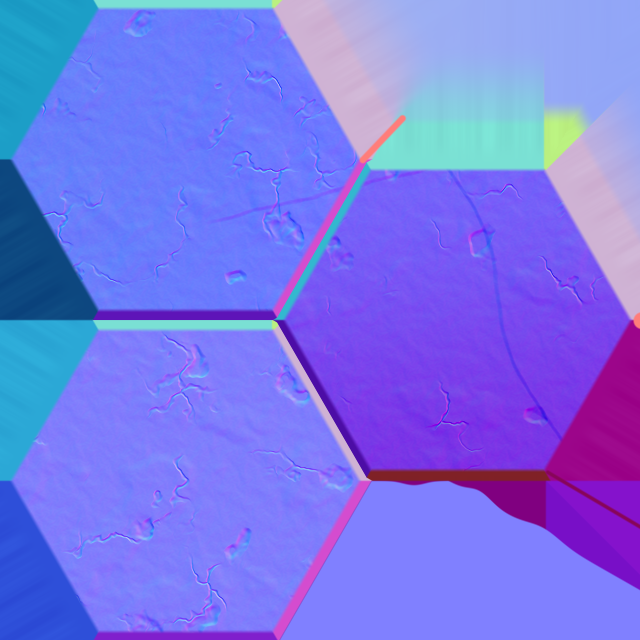
A WebGL 2 fragment shader for this texture map:

```glsl
#version 300 es
precision highp float;
// Tangent-space normal map of three bevelled, weathered hexagonal stone tiles.
uniform vec2 u_resolution;
out vec4 fragColor;

const float SECTOR = 1.0471976; // sixty degrees
const float SOFT = 0.0018;
const vec3 FLAT_NORMAL = vec3(0.50, 0.50, 1.0);
const vec3 PINK = vec3(0.81, 0.70, 0.83);
const vec3 AQUA = vec3(0.48, 0.88, 0.83);
const vec3 LIME = vec3(0.73, 0.94, 0.50);
const vec3 CORAL = vec3(1.0, 0.49, 0.48);
const vec3 MAGENTA = vec3(0.83, 0.30, 0.81);

// 1 where d is negative
float inside(float d) { return 1.0 - smoothstep(-SOFT, SOFT, d); }

vec2 hash2(vec2 p) {
  return fract(sin(vec2(dot(p, vec2(127.1, 311.7)), dot(p, vec2(269.5, 183.3)))) * 4375.85);
}

float segment(vec2 p, vec2 a, vec2 b) {
  vec2 ab = b - a;
  return length(p - a - ab * clamp(dot(p - a, ab) / dot(ab, ab), 0.0, 1.0));
}

// Nearest distance, gap to the second cell, and a random value of the cell
vec3 cellular(vec2 p) {
  vec2 cell = floor(p);
  vec3 result = vec3(9.0, 9.0, 0.0);
  for (int j = -1; j <= 1; j++)
    for (int i = -1; i <= 1; i++) {
      vec2 id = cell + vec2(i, j);
      vec2 rnd = hash2(id);
      float d = length(id + rnd - p);
      if (d < result.x) result = vec3(d, result.x, rnd.x);
      else result.y = min(result.y, d);
    }
  return vec3(result.x, result.y - result.x, result.z);
}

float layeredSines(vec2 p) {
  float sum = 0.0, amp = 0.5;
  for (int i = 0; i < 5; i++) {
    sum += amp * sin(p.x + 1.7 * sin(p.y * 0.8)) * sin(p.y + 1.3 * sin(p.x * 0.7));
    p = mat2(1.3, 1.1, -1.1, 1.3) * p + 2.3;
    amp *= 0.55;
  }
  return sum;
}

// Stone height: fine grain, broken cracks, scattered pits and two long creases
float stone(vec2 p) {
  vec2 warp = vec2(layeredSines(p * 28.0), layeredSines(p.yx * 31.0 + 4.0));
  vec3 crack = cellular(p * 7.0 + 0.35 * warp);
  vec3 pit = cellular(p * 13.0 + 0.5 * warp);
  float broken = smoothstep(0.0, 0.5, layeredSines(p * 17.0 + 2.0));
  float drop = 0.733 - p.y;
  float steep = p.x - 0.703 - 0.39 * drop - 0.018 * sin(drop * 16.4) - 0.003 * warp.x;
  float shallow = p.y - 0.655 - 0.25 * (p.x - 0.332) - 0.004 * warp.y;
  return 0.00024 * layeredSines(p * 70.0)
       + 0.0006 * broken * smoothstep(0.0, 0.08, crack.y)
       - 0.0012 * step(0.86, pit.z) * smoothstep(0.3, 0.08, pit.x) * smoothstep(0.0, 0.2, pit.y)
       + 0.0006 * smoothstep(-0.004, 0.004, steep)
       + 0.0006 * smoothstep(-0.004, 0.004, shallow) * smoothstep(0.3, 0.37, p.x);
}

vec3 relief(vec2 p) {
  float e = 0.0015, h = stone(p);
  vec2 slope = vec2(stone(p + vec2(e, 0.0)) - h, stone(p + vec2(0.0, e)) - h) / e;
  return vec3(clamp(-slope, -0.25, 0.25), -0.25 * min(dot(slope, slope), 0.5));
}

// Signed distance to a flat-topped hexagon
float hexagon(vec2 q, float apothem) {
  q = abs(q);
  return max(q.y, dot(q, vec2(0.866, 0.5))) - apothem;
}

// Face plus six sides, counted anticlockwise from the upper right
vec3 paintHex(vec2 q, float apothem, vec3 face, vec3 side[6], vec3 sky) {
  float d = hexagon(q, apothem);
  float turn = atan(q.y, q.x) / SECTOR;
  float corner = floor(turn + 0.5);
  float blend = smoothstep(-1.0, 1.0, (turn - corner) * SECTOR * length(q) / SOFT);
  vec3 bevel = mix(side[int(mod(corner + 5.0, 6.0))], side[int(mod(corner, 6.0))], blend);
  float lime = inside(0.135 - q.x) * inside(q.x - 0.138 - q.y + apothem) * inside(apothem - q.y);
  bevel = mix(bevel, LIME, lime);

  // upper sides dissolve into pale blue
  float upper = smoothstep(-0.05, 0.05, q.y) * step(-0.2, q.x);
  float rising = 0.3 * smoothstep(0.068, 0.084, d) + 0.7 * smoothstep(0.07, 0.2, d);
  rising = mix(rising, smoothstep(0.07, 0.11, d), lime);
  bevel = mix(bevel, sky, rising * upper);

  // streaks run outward from each side
  float dir = (floor(turn) + 0.5) * SECTOR;
  float along = dot(q, vec2(-sin(dir), cos(dir)));
  float streak = layeredSines(vec2(along * 120.0, 1.0 + d * 3.0));
  bevel += 0.035 * streak * (1.0 - 0.8 * rising * upper) * vec3(0.5, 1.0, 0.7) * smoothstep(0.01, 0.05, d);
  return mix(face, bevel, smoothstep(-0.004, 0.004, d));
}

// Lower limit of the folded area on the right
float foldEdge(float x) {
  vec3 bump = exp(-pow(abs(x - vec3(0.647, 0.75, 0.85)) / vec3(0.025, 0.025, 0.035), vec3(2.0)));
  return 0.249 - 0.57 * max(x - 0.70, 0.0) + dot(bump, vec3(-0.007, 0.012, 0.011));
}

void main() {
  vec2 p = gl_FragCoord.xy / u_resolution;
  vec2 a = p - vec2(0.290, 0.751), b = p - vec2(0.290, 0.2487), c = p - vec2(0.715, 0.500);
  float da = hexagon(a, 0.2357), db = hexagon(b, 0.2357), dc = hexagon(c, 0.2344);
  vec3 rough = relief(p);
  vec3 sky = mix(vec3(0.62, 0.69, 0.95), vec3(0.57, 0.65, 0.97), smoothstep(0.55, 1.0, p.x));

  // tiles
  vec3 faceA = mix(vec3(0.40, 0.50, 0.98), vec3(0.43, 0.47, 1.0), p.x * 2.0) + rough;
  vec3 faceB = vec3(0.50, 0.49, 0.99) + rough;
  vec3 faceC = mix(vec3(0.48, 0.20, 0.90), vec3(0.46, 0.39, 0.98), smoothstep(-0.25, 0.25, c.y - 0.15 * c.x)) + rough;
  vec3 colA = paintHex(a, 0.2357, faceA, vec3[6](PINK, AQUA, vec3(0.11, 0.62, 0.78),
    vec3(0.05, 0.28, 0.50), vec3(0.37, 0.08, 0.72), MAGENTA), sky);
  vec3 colB = paintHex(b, 0.2357, faceB, vec3[6](PINK, AQUA, vec3(0.17, 0.66, 0.84),
    vec3(0.18, 0.31, 0.85), vec3(0.50, 0.12, 0.80), MAGENTA), sky);
  vec3 colC = paintHex(c, 0.2344, faceC, vec3[6](PINK, AQUA, vec3(0.20, 0.72, 0.81),
    vec3(0.30, 0.05, 0.65), vec3(0.50, 0.13, 0.15), vec3(0.61, 0.02, 0.54)), sky);
  vec3 col = mix(colB, colA, inside(da - db));
  float seam = mix(SOFT, 0.04, smoothstep(0.06, 0.16, dc));
  col = mix(col, colC, 1.0 - smoothstep(-seam, seam, dc - min(da, db)));

  // coral ridges
  float ridge = segment(p, vec2(0.567, 0.750), vec2(0.629, 0.815)) - 0.005;
  col = mix(col, CORAL, inside(min(ridge, length(p - vec2(1.003, 0.499)) - 0.013)));

  // folded area and smooth ground below the right tile
  float below = inside(p.y - 0.2487) * inside(0.016 - db) * step(0.4, p.x);
  vec3 violet = mix(vec3(0.47, 0.06, 0.78), vec3(0.52, 0.07, 0.80), inside(1.102 - p.x - p.y));
  col = mix(col, mix(violet, vec3(0.50, 0.0, 0.50), inside(p.x - 0.853)), below);
  float crease = segment(p, vec2(0.856, 0.262), vec2(1.01, 0.171)) - 0.0028;
  col = mix(col, vec3(0.53, 0.02, 0.35), inside(crease));
  col = mix(col, FLAT_NORMAL, below * inside(p.y - foldEdge(p.x)));

  fragColor = vec4(clamp(col, 0.0, 1.0), 1.0);
}
```
